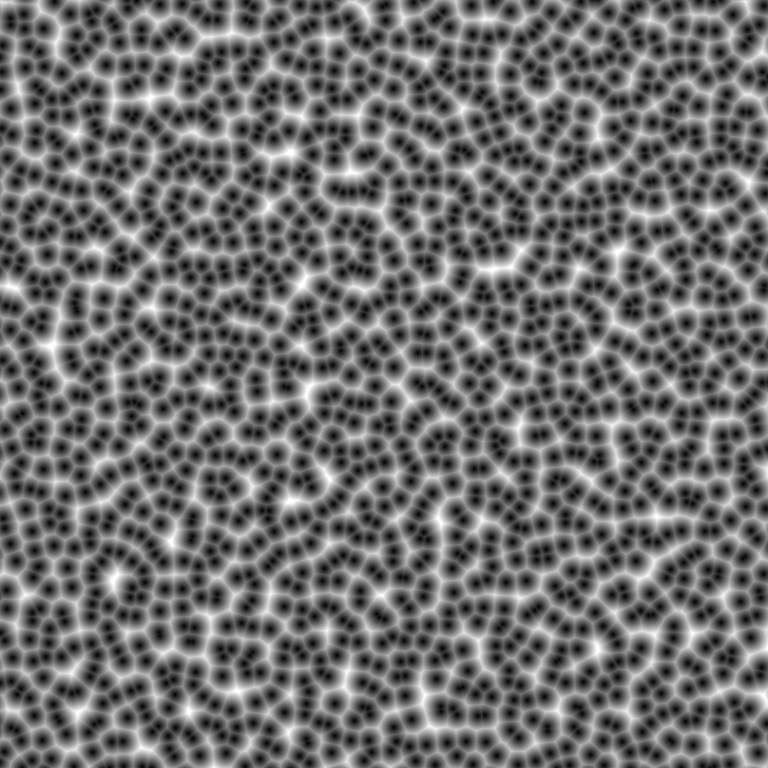
This texture is drawn by a Shadertoy shader. Its source:

```glsl
// Cellular (Worley) noise in grey: one feature point is scattered in each
// grid cell, and brightness is the distance to the nearest point, so dark
// soft dots are parted by pale ridges.

// Two independent random values in 0..1 for an integer cell
vec2 cellHash(ivec2 cell) {
    uvec2 h = uvec2(cell + 4096) * uvec2(1597u, 3571u);
    uint n = h.x ^ (h.y * 2671u);
    n = (n ^ (n >> 15)) * 73471u;
    n = (n ^ (n >> 13)) * 49297u;
    n ^= n >> 16;
    uint m = (n ^ 40503u) * 60493u;
    m = (m ^ (m >> 14)) * 27653u;
    m ^= m >> 15;
    return vec2(uvec2(n, m) & 65535u) / 65536.0;
}

// Distance from p to the nearest scattered point, in cell widths
float nearestPoint(vec2 p) {
    vec2 cell = floor(p);
    vec2 local = p - cell;
    float nearestSq = 4.0;
    for (int y = -1; y <= 1; y++) {
        for (int x = -1; x <= 1; x++) {
            ivec2 neighbour = ivec2(x, y);
            vec2 toPoint = vec2(neighbour) + cellHash(ivec2(cell) + neighbour) - local;
            nearestSq = min(nearestSq, dot(toPoint, toPoint));
        }
    }
    return sqrt(nearestSq);
}

void mainImage(out vec4 fragColor, in vec2 fragCoord) {
    // Forty cells span the canvas height
    vec2 p = fragCoord / iResolution.y * 40.0;
    float grey = clamp(nearestPoint(p), 0.0, 1.0);
    fragColor = vec4(vec3(grey), 1.0);
}
```
